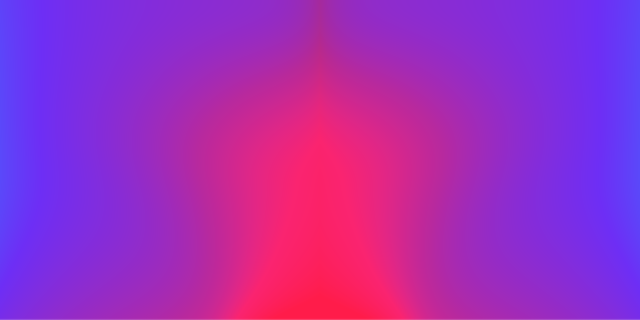
This background is drawn by a Shadertoy shader. Its source:

```glsl
// Soft red-pink column of light rising between violet and blue sides.

#define GLOW_STRENGTH  0.415
#define GLOW_WIDTH     0.48
#define GLOW_TOP       1.0
#define GLOW_FULL      0.42
#define FOOT_HEIGHT    0.5
#define FOOT_WIDTH     0.26
#define FLARE_STRENGTH 0.32
#define FLARE_WIDTH    0.26
#define FLARE_HEIGHT   0.08
#define SEAM_STRENGTH  0.09
#define SEAM_WIDTH     0.075
#define RIM_STRENGTH   0.19

const float RIM_HEIGHT = 0.0035;

const vec3 BLUE    = vec3(0.35, 0.29, 0.98);
const vec3 INDIGO  = vec3(0.43, 0.18, 0.96);
const vec3 PURPLE  = vec3(0.58, 0.17, 0.78);
const vec3 MAGENTA = vec3(0.72, 0.16, 0.62);
const vec3 PINK    = vec3(0.89, 0.15, 0.52);
const vec3 ROSE    = vec3(0.98, 0.14, 0.44);
const vec3 RED     = vec3(1.00, 0.11, 0.29);
const vec3 RIM     = vec3(0.93, 0.86, 0.95);

float ramp(float from, float to, float value) {
    return clamp((value - from) / (to - from), 0.0, 1.0);
}

// Colour from the cool sides to the hot centre
vec3 heatColor(float heat) {
    vec3 color = mix(BLUE, INDIGO, ramp(0.35, 0.43, heat));
    color = mix(color, PURPLE,  ramp(0.43, 0.58, heat));
    color = mix(color, MAGENTA, ramp(0.58, 0.72, heat));
    color = mix(color, PINK,    ramp(0.72, 0.89, heat));
    color = mix(color, ROSE,    ramp(0.89, 1.00, heat));
    return mix(color, RED,      ramp(1.00, 1.35, heat));
}

float bell(float x, float width) {
    float s = x / width;
    return exp(-s * s);
}

void mainImage(out vec4 fragColor, in vec2 fragCoord) {
    vec2 uv = fragCoord / iResolution.xy;
    float side = abs(2.0 * uv.x - 1.0);
    float height = uv.y;

    // Cool falloff toward both sides, bluest at mid height
    float heat = 0.56 - 0.16 * side * side - 0.03 * pow(side, 8.0);
    heat -= 0.02 * pow(side, 8.0) * sin(3.14159 * height);

    // Warm floor spreading along the lower edge
    float foot = 1.0 - ramp(0.0, FOOT_HEIGHT, height);
    heat += foot * foot * (0.10 + 0.12 * (1.0 - side));

    // Central glow, fading upward and narrowing at its base
    float rise = 1.0 - smoothstep(GLOW_FULL, GLOW_TOP, height);
    float width = mix(FOOT_WIDTH, GLOW_WIDTH, smoothstep(0.0, 0.7, height));
    heat += GLOW_STRENGTH * rise * bell(side, width);

    // Flat-topped red flare hugging the floor
    float flare = exp(-pow(side / FLARE_WIDTH, 4.0) - height / FLARE_HEIGHT);
    heat += FLARE_STRENGTH * flare;

    // Fine seam on the axis, redder toward the top
    float seam = exp(-side / SEAM_WIDTH);
    heat += SEAM_STRENGTH * seam;
    vec3 color = heatColor(heat);
    color.b -= SEAM_STRENGTH * seam * smoothstep(0.5, 1.0, height);

    // Faint pale hairline along the lower border
    float rim = clamp(RIM_HEIGHT * iResolution.y + 0.5 - fragCoord.y, 0.0, 1.0);
    color = mix(color, RIM, RIM_STRENGTH * rim);

    fragColor = vec4(color, 1.0);
}
```
